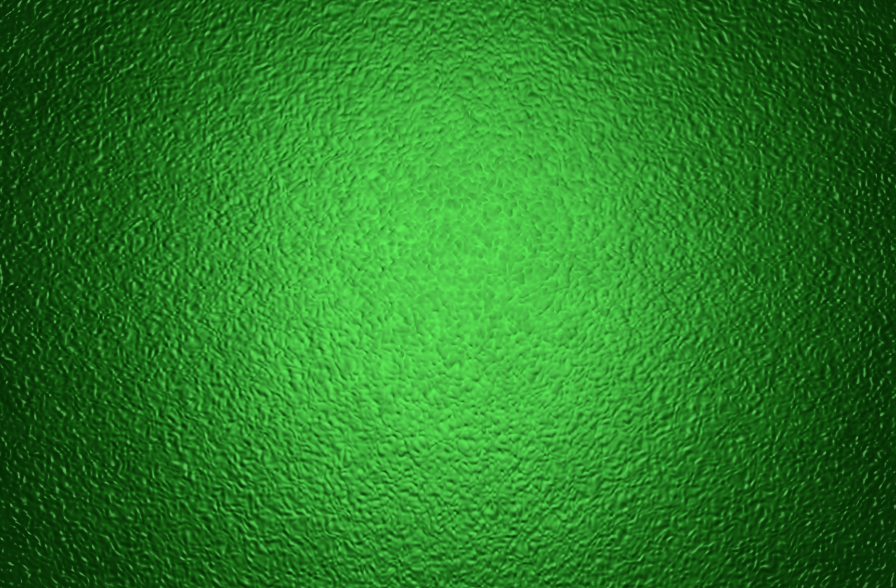
This texture is drawn by a Shadertoy shader. Its source:

```glsl
// Green embossed foil: a soft central light on a finely wrinkled sheet.
// The slope of a noise relief shifts where each point samples the glow, so
// wrinkles curve around the light and break into pale glints near the rim.

const vec2  LIGHT_CENTER  = vec2(0.0, 0.02);  // from the middle, in heights
const vec2  LIGHT_STRETCH = vec2(1.0, 0.9);
const float LIGHT_RADIUS  = 0.55;
const float LIGHT_FALLOFF = 2.5;
const float GRAIN_CELLS   = 190.0;            // relief cells per height
const float GRAIN_BEND    = 0.35;             // slope to glow displacement
const float GRAIN_TINT    = 0.16;             // direct shading by the relief
const float PIT_DEPTH     = 0.30;             // darkening of pits in the light
const float GLINT_GAIN    = 0.55;
const float BLOTCH_GAIN   = 0.06;

const vec3 SHADOW = vec3(0.015, 0.15, 0.008);
const vec3 DEEP   = vec3(0.085, 0.38, 0.07);
const vec3 MIDDLE = vec3(0.20, 0.61, 0.19);
const vec3 BRIGHT = vec3(0.335, 0.84, 0.315);
const vec3 GLINT  = vec3(0.52, 0.78, 0.50);

float hash(vec2 cell) {
    vec3 h = fract(vec3(cell.xyx) * 0.1031);
    h += dot(h, h.yzx + 33.33);
    return fract((h.x + h.y) * h.z);
}

float valueNoise(vec2 p) {
    vec2 cell = floor(p);
    vec2 f = fract(p);
    f = f * f * (3.0 - 2.0 * f);
    float low  = mix(hash(cell), hash(cell + vec2(1, 0)), f.x);
    float high = mix(hash(cell + vec2(0, 1)), hash(cell + vec2(1, 1)), f.x);
    return mix(low, high, f.y);
}

// Fine wrinkles with a coarser, rotated layer to break up the lattice.
float relief(vec2 p) {
    vec2 turned = mat2(0.8, 0.6, -0.6, 0.8) * p;
    return 0.65 * valueNoise(p + 300.0) + 0.55 * valueNoise(turned * 0.83 + 517.0);
}

vec2 reliefSlope(vec2 p) {
    const vec2 e = vec2(0.5, 0.0);
    return vec2(relief(p + e.xy) - relief(p - e.xy),
                relief(p + e.yx) - relief(p - e.yx));
}

float glow(vec2 p) {
    return exp(-pow(length(p) / LIGHT_RADIUS, LIGHT_FALLOFF));
}

vec3 foilColor(float light) {
    vec3 color = mix(SHADOW, DEEP, smoothstep(-0.1, 0.38, light));
    color = mix(color, MIDDLE, smoothstep(0.25, 0.76, light));
    return mix(color, BRIGHT, smoothstep(0.58, 1.12, light));
}

void mainImage(out vec4 fragColor, in vec2 fragCoord) {
    vec2 p = (fragCoord - 0.5 * iResolution.xy) / iResolution.y;
    vec2 fromLight = (p - LIGHT_CENTER) * LIGHT_STRETCH;

    // Wrinkles, with a gentle drift so rows do not line up
    vec2 drift = vec2(valueNoise(p * 45.0 + 50.0), valueNoise(p * 45.0 + 90.0));
    vec2 grainPoint = p * GRAIN_CELLS + 1.5 * drift;
    vec2 slope = reliefSlope(grainPoint);
    vec2 inward = -fromLight / (length(fromLight) + 0.08);
    float facing = dot(slope, inward);

    // Glow seen through the bent surface
    float smoothLight = glow(fromLight);
    float light = glow(fromLight + GRAIN_BEND * slope);
    light += GRAIN_TINT * (slope.x * 0.6 + slope.y * 0.8) * smoothLight;
    light += BLOTCH_GAIN * (valueNoise(p * 22.0 + 70.0) - 0.5);
    vec3 color = foilColor(light);

    // Fine pits stay visible where the light falls straight on
    color *= 1.0 + PIT_DEPTH * smoothLight * (relief(grainPoint) - 0.6);

    // Pale sparkles where steep facets catch light in the dark rim
    float glint = smoothstep(0.15, 0.6, facing) * (1.0 - smoothLight);
    color = mix(color, GLINT, GLINT_GAIN * glint);

    fragColor = vec4(clamp(color, 0.0, 1.0), 1.0);
}
```
